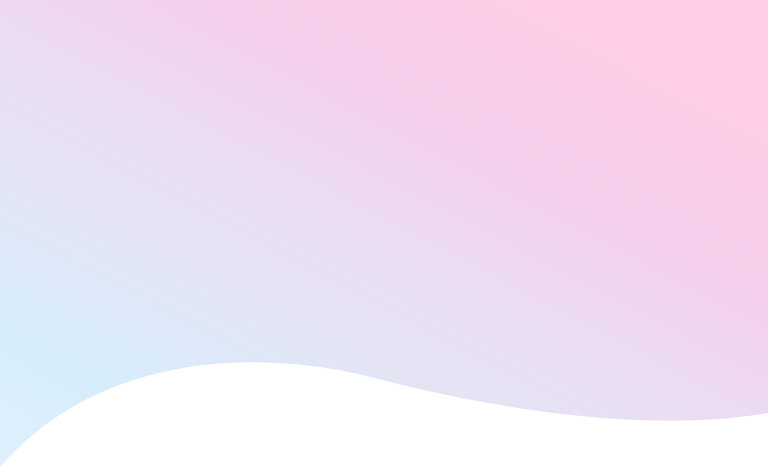
Give the GLSL for this background, as a Shadertoy shader.

```glsl
// Soft diagonal pastel gradient, blue to pink, above a white wave along the bottom.

const vec3 SKY_BLUE   = vec3(0.843, 0.929, 0.984);
const vec3 PALE_EDGE  = vec3(0.870, 0.941, 0.992);
const vec3 PERIWINKLE = vec3(0.894, 0.895, 0.961);
const vec3 LAVENDER   = vec3(0.924, 0.860, 0.945);
const vec3 ORCHID     = vec3(0.957, 0.812, 0.925);
const vec3 PINK       = vec3(1.000, 0.802, 0.902);
const vec3 WAVE_WHITE = vec3(1.0);

const float GRADIENT_TILT = 0.525;

float ramp(float from, float to, float s) {
    return clamp((s - from) / (to - from), 0.0, 1.0);
}

// Colour stops along the diagonal
vec3 pastelGradient(float s) {
    vec3 color = mix(PALE_EDGE, SKY_BLUE, ramp(0.0, 0.31, s));
    color = mix(color, PERIWINKLE, ramp(0.31, 0.65, s));
    color = mix(color, LAVENDER, ramp(0.65, 0.95, s));
    color = mix(color, ORCHID, ramp(0.95, 1.215, s));
    return mix(color, PINK, ramp(1.215, 1.6, s));
}

vec2 cubicBezier(vec2 a, vec2 b, vec2 c, vec2 d, float t) {
    float u = 1.0 - t;
    return u * u * u * a + 3.0 * u * u * t * b + 3.0 * u * t * t * c + t * t * t * d;
}

vec2 bezierTangent(vec2 a, vec2 b, vec2 c, vec2 d, float t) {
    float u = 1.0 - t;
    return u * u * (b - a) + 2.0 * u * t * (c - b) + t * t * (d - c);
}

// Height (x) and slope (y) of a left-to-right curve, found by bisection
vec2 curveAt(vec2 a, vec2 b, vec2 c, vec2 d, float x) {
    float low = 0.0;
    float high = 1.0;
    for (int i = 0; i < 18; i++) {
        float middle = 0.5 * (low + high);
        if (cubicBezier(a, b, c, d, middle).x < x) low = middle;
        else high = middle;
    }
    float t = 0.5 * (low + high);
    vec2 tangent = bezierTangent(a, b, c, d, t);
    return vec2(cubicBezier(a, b, c, d, t).y, tangent.y / tangent.x);
}

// A crest on the left flows into a shallow trough on the right
vec2 waveAt(float x) {
    vec2 joint = vec2(0.488, 0.192);
    if (x < joint.x) {
        return curveAt(vec2(0.0, 0.002), vec2(0.130, 0.248),
                       vec2(0.339, 0.256), joint, x);
    }
    return curveAt(joint, vec2(0.638, 0.128),
                   vec2(0.840, 0.0726), vec2(1.0, 0.1175), x);
}

void mainImage(out vec4 fragColor, in vec2 fragCoord) {
    vec2 uv = fragCoord / iResolution.xy;
    float aspect = iResolution.x / iResolution.y;

    // Background
    vec3 color = pastelGradient(uv.y + GRADIENT_TILT * uv.x * aspect);

    // Wave, with an edge one pixel soft
    vec2 wave = waveAt(uv.x);
    float slope = wave.y / aspect;
    float edgeDistance = (wave.x - uv.y) / sqrt(1.0 + slope * slope);
    float coverage = clamp(0.5 + edgeDistance * iResolution.y, 0.0, 1.0);
    color = mix(color, WAVE_WHITE, coverage);

    fragColor = vec4(color, 1.0);
}
```
